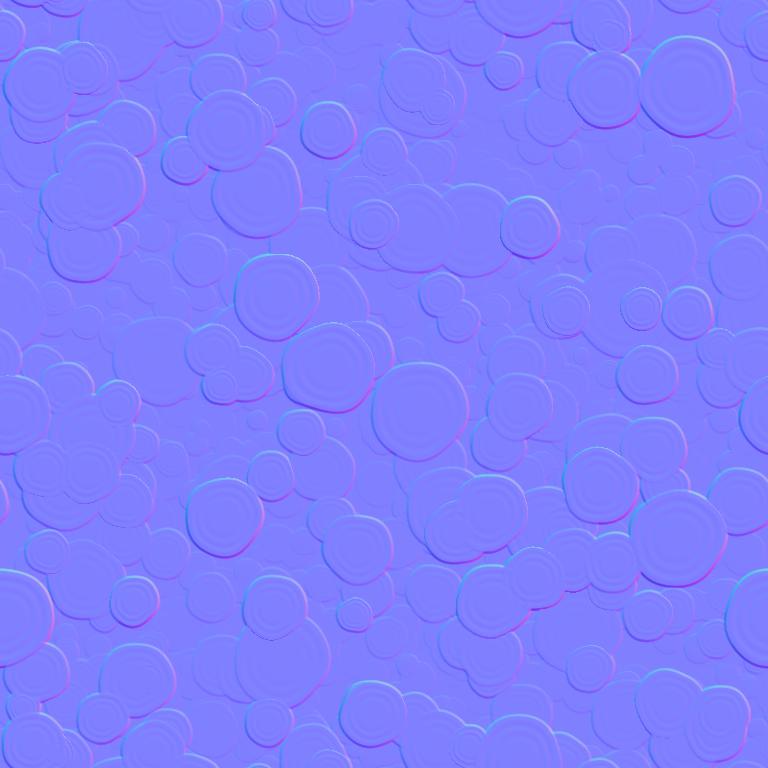
Write a Shadertoy shader that draws this texture map.

```glsl
vec4 hash4(vec3 p) {
    vec4 q = fract(p.xyzx * vec4(0.1031, 0.1030, 0.0973, 0.1099));
    q += dot(q, q.wzxy + 33.33);
    return fract((q.xxyz + q.yzzw) * q.zywx);
}

// Radius factor that turns a circle into a slightly lumpy outline
float lumpyOutline(float angle, float phase) {
    return 1.0 + 0.022 * sin(2.0 * angle + phase)
               + 0.022 * sin(3.0 * angle + phase * 2.3)
               + 0.016 * sin(5.0 * angle + phase * 3.7);
}

// Plateau with two shallow concentric grooves: value and derivative.
// t is 0 at the centre, 1 at the rim
vec2 grooves(float t) {
    vec2 x = (t - vec2(0.74, 0.52)) / 0.08;
    vec2 dip = vec2(0.11, 0.07) * exp(-x * x);
    return vec2(1.0 - dip.x - dip.y, dot(dip, x) * 2.0 / 0.08);
}

// Smooth step from 0 to 1 over a width: value and derivative
vec2 ramp(float depth, float width) {
    float s = clamp(depth / width, 0.0, 1.0);
    return vec2(s * s * (3.0 - 2.0 * s), 6.0 * s * (1.0 - s) / width);
}

// Tileable relief of stacked discs: slope in xy, height in z
vec3 relief(vec2 p) {
    vec3 surface = vec3(0.0);
    for (int layer = 0; layer < 8; layer++) {
        bool ground = layer < 3;
        float cells = ground ? 23.0 - 4.0 * float(layer) : layer < 5 ? 13.0 : 9.0;
        float density = ground ? 0.9 : layer < 5 ? 0.27 : 0.37;
        vec2 home = floor(p * cells);

        for (int k = 0; k < 9; k++) {
            vec2 cell = home + vec2(k % 3, k / 3) - 1.0;
            vec3 seed = vec3(mod(cell, cells), float(layer) * 17.0 + 5.0);
            vec4 place = hash4(seed);
            if (place.w > density) continue;

            vec2 offset = p - (cell + place.xy) / cells;
            float radius = mix(0.3, 0.6, place.z) / cells;
            float dist = length(offset) + 1e-6;
            if (dist > radius * 1.07) continue;

            vec4 look = hash4(seed + 61.7);
            float angle = atan(offset.y, offset.x + 1e-6);
            radius *= lumpyOutline(angle, look.x * 6.2832);
            if (dist > radius) continue;

            // Taller discs cover lower ones
            float top = ground ? mix(0.02, 0.26, look.y)
                               : mix(0.35, 1.25, look.y) * mix(0.8, 1.05, place.z);
            vec2 plateau = top * grooves(dist / radius);
            float rise = plateau.x - surface.z;
            if (rise < 0.0) continue;

            // Steep rim with a soft shoulder, scaled by the difference in height
            vec2 outward = offset / dist;
            vec2 rim = 0.8 * ramp(radius - dist, 0.0044) + 0.2 * ramp(radius - dist, 0.012);
            surface = mix(surface, vec3(outward * plateau.y / radius, plateau.x), rim.x);
            surface.xy -= outward * rise * rim.y;
        }
    }
    return surface;
}

void mainImage(out vec4 fragColor, in vec2 fragCoord) {
    vec2 uv = fragCoord / iResolution.y;

    // Pack the surface normal into colour
    vec2 slope = relief(uv).xy * 0.0022;
    vec3 normal = normalize(vec3(-slope, 1.0));
    fragColor = vec4(normal * 0.5 + 0.5, 1.0);
}
```
